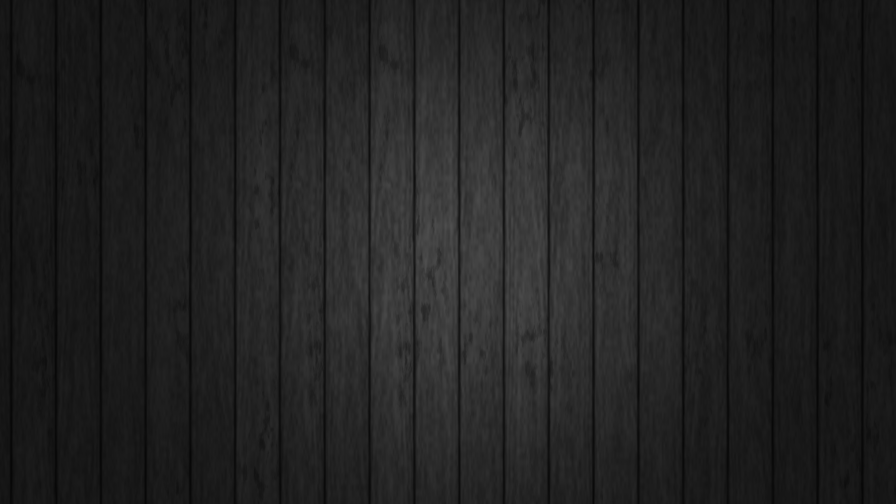
Write a WebGL 1 fragment shader that draws this texture.

```glsl
precision highp float;

// Dark vertical wooden planks under a soft pool of light in the middle.
// Stretched value noise makes the fibres, warped bands make the growth rings,
// and a repeat across the width makes the boards and their grooves.

uniform vec2 u_resolution;

const float PLANK_COUNT = 20.0;
const float FIRST_SEAM = 0.25;   // in plank widths from the left edge

float hash(vec2 p) {
  vec3 q = fract(vec3(p.xyx) * 0.1031);
  q += dot(q, q.yzx + 33.33);
  return fract((q.x + q.y) * q.z);
}

float valueNoise(vec2 p) {
  vec2 cell = floor(p);
  vec2 f = fract(p);
  f = f * f * (3.0 - 2.0 * f);
  float low = mix(hash(cell), hash(cell + vec2(1.0, 0.0)), f.x);
  float high = mix(hash(cell + vec2(0.0, 1.0)), hash(cell + 1.0), f.x);
  return mix(low, high, f.y);
}

float layeredNoise(vec2 p) {
  float sum = 0.0;
  float weight = 0.5;
  for (int i = 0; i < 4; i++) {
    sum += weight * valueNoise(p);
    p = p * 2.03 + 17.0;
    weight *= 0.5;
  }
  return sum / 0.9375;
}

// Fine upright fibres, centred on zero.
float fibres(vec2 p, float seed) {
  float bend = 0.1 * (valueNoise(vec2(p.x * 2.0, p.y * 6.0) + seed) - 0.5);
  vec2 q = vec2(p.x + bend, p.y);
  float broad = layeredNoise(q * vec2(5.0, 3.0) + seed) - 0.5;
  float streak = valueNoise(q * vec2(15.0, 26.0) + seed * 1.7) - 0.5;
  float speckle = valueNoise(q * vec2(24.0, 85.0) + seed * 2.3) - 0.5;
  return 0.24 * broad + 0.18 * streak + 0.20 * speckle;
}

// Long arched growth rings around a wandering heart line.
float growthRings(vec2 p, float seed) {
  float heart = 0.5 + 0.35 * (valueNoise(vec2(seed, p.y * 2.5)) - 0.5);
  float arch = (p.x - heart) * (p.x - heart) * 12.0;
  float warp = 1.8 * layeredNoise(vec2(p.x * 2.0, p.y * 5.0) + seed);
  float wave = abs(fract(arch + warp + p.y * 3.0) - 0.5) * 2.0;
  return smoothstep(0.1, 0.9, wave) - 0.5;
}

// Sparse, narrow dark scars, 0 to 1.
float scars(vec2 p, float seed) {
  float spots = layeredNoise(p * vec2(8.0, 30.0) + seed * 3.1);
  float region = valueNoise(p * vec2(1.5, 5.0) + seed * 0.7);
  return smoothstep(0.55, 0.8, spots) * smoothstep(0.45, 0.9, region);
}

// Distance to the nearest groove, in plank widths.
float seamDistance(float across) {
  return min(across, 1.0 - across);
}

float pooledLight(vec2 uv, float aspect) {
  vec2 offset = (uv - vec2(0.515, 0.5)) * vec2(aspect, 1.0);
  return 0.083 + 0.16 * exp(-4.7 * dot(offset, offset));
}

void main() {
  vec2 uv = gl_FragCoord.xy / u_resolution;
  float aspect = u_resolution.x / u_resolution.y;
  float boardX = uv.x * PLANK_COUNT - FIRST_SEAM;
  float board = floor(boardX);
  vec2 plank = vec2(boardX - board, uv.y);
  float seed = 11.0 + 90.0 * hash(vec2(board + 3.0, 7.0));

  // Wood tone
  float tone = 1.03 + 0.1 * (hash(vec2(board + 5.0, 21.0)) - 0.5);
  float ringStrength = mix(0.02, 0.13, hash(vec2(board + 9.0, 2.0)));
  tone += fibres(plank, seed);
  tone += ringStrength * growthRings(plank, seed);
  tone *= 1.0 - 0.3 * scars(plank, seed);

  // Narrow groove, its soft shade, and a faint lit lip on the right of it
  float pixel = PLANK_COUNT / u_resolution.x;
  float edge = seamDistance(plank.x);
  float groove = 1.0 - smoothstep(0.0, 0.03 + pixel, edge);
  float shade = exp(-edge * 14.0);
  float wear = 0.8 + 0.4 * valueNoise(vec2(board, uv.y * 22.0));
  float lip = smoothstep(0.05, 0.08, plank.x)
            * (1.0 - smoothstep(0.09, 0.15, plank.x));
  tone *= (1.0 - 0.55 * groove * wear) * (1.0 - 0.16 * shade);
  tone += 0.05 * lip;

  float grey = pooledLight(uv, aspect) * tone;
  gl_FragColor = vec4(vec3(grey), 1.0);
}
```
